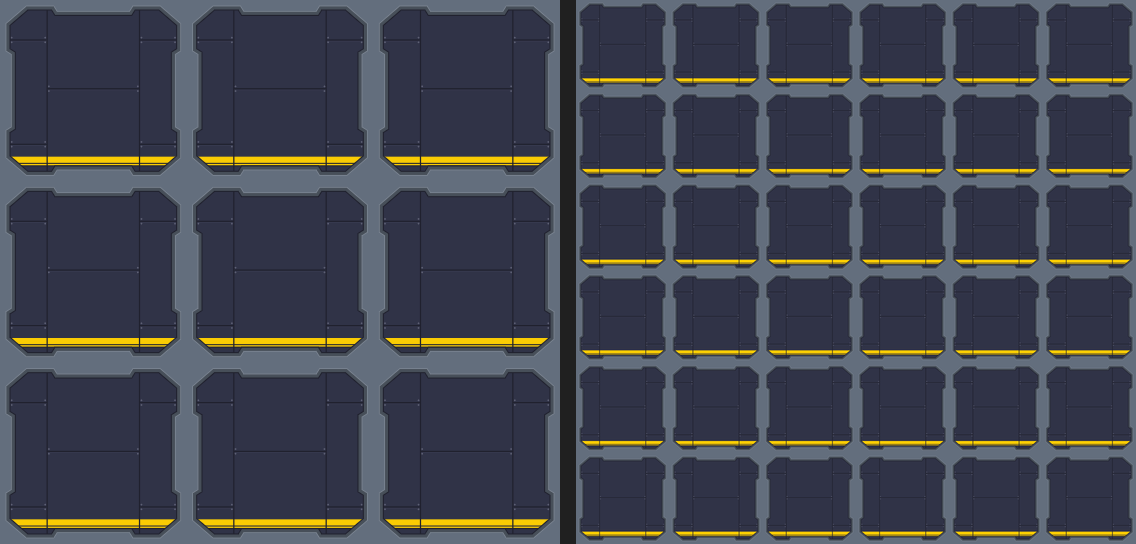
Left, the tile; right, the same tile 2 across and 2 down.
A WebGL 2 fragment shader for this pattern:

```glsl
#version 300 es
precision highp float;

uniform vec2 u_resolution;
out vec4 fragColor;

#define REPEATS 3.0
#define CELL vec2(384.0, 372.0)
#define PLATE_HALF vec2(180.5, 174.5)
#define NOTCH_DEPTH 11.0
#define NOTCH_HALF 74.0
#define FRAME_WIDTH 8.0
#define RIM_WIDTH 1.6
#define SEAM_WIDTH 2.6
#define SEAM_X 95.0
#define RIVET_RADIUS 1.7
#define RIVET_GAP 4.8

const vec3 BACKGROUND = vec3(0.39, 0.43, 0.49);
const vec3 RIM = vec3(0.49, 0.53, 0.58);
const vec3 FRAME = vec3(0.28, 0.31, 0.35);
const vec3 PANEL = vec3(0.19, 0.20, 0.28);
const vec3 SEAM = vec3(0.125, 0.13, 0.18);
const vec3 BEVEL = vec3(0.235, 0.245, 0.33);
const vec3 RIVET = vec3(0.37, 0.38, 0.46);
const vec3 STRIPE = vec3(0.98, 0.80, 0.01);

// Antialiased coverage of a signed distance
float cover(float d, float pixel) {
    return clamp(0.5 - d / pixel, 0.0, 1.0);
}

float band(float x, float center, float width) {
    return abs(x - center) - 0.5 * width;
}

// Trapezoid cut into the side that lies at height edge
float notch(vec2 q, float edge) {
    float floorY = edge - NOTCH_DEPTH;
    float ramp = dot(q - vec2(NOTCH_HALF, floorY), normalize(vec2(11.0, -7.0)));
    return max(floorY - q.y, ramp);
}

// Chamfered plate with a notch in each side
float plate(vec2 q) {
    vec2 box = q - PLATE_HALF;
    float chamfer = dot(q - vec2(138.0, PLATE_HALF.y), normalize(vec2(36.5, 42.5)));
    float body = max(max(box.x, box.y), chamfer);
    float cuts = min(notch(q, PLATE_HALF.y), notch(q.yx, PLATE_HALF.x));
    return max(body, -cuts);
}

void main() {
    // Cell coordinates, y measured from the top of the cell
    vec2 uv = gl_FragCoord.xy / u_resolution;
    vec2 p = fract(uv * REPEATS) * CELL;
    p.y = CELL.y - p.y;
    vec2 q = abs(p - 0.5 * CELL);
    float px = REPEATS * CELL.x / u_resolution.x;

    float outer = plate(q);
    float inner = outer + FRAME_WIDTH;

    // Horizontal seams: two on the side strips, one in the middle
    bool side = q.x > SEAM_X;
    float seamY = side ? abs(p.y - 189.0) - 107.0 : p.y - 182.0;
    float below = side && p.y < 189.0 ? -seamY : seamY;
    float seam = min(band(q.x, SEAM_X, SEAM_WIDTH), band(seamY, 0.0, SEAM_WIDTH));
    float bevel = band(below, SEAM_WIDTH, 1.2);

    // Rivets at both ends of every horizontal seam
    float rivetX = side ? abs(q.x - 133.5) - 34.5 : q.x - 91.5;
    float rivet = length(vec2(rivetX, abs(seamY) - RIVET_GAP)) - RIVET_RADIUS;

    // Wide stripe, thin stripe and the dark line under them
    float stripe = min(band(p.y, 327.7, 12.6), band(p.y, 337.6, 2.8));
    float underline = band(p.y, 340.2, 2.2);
    float divider = band(p.y, 335.1, 2.2);

    // Panel surface
    vec3 panel = PANEL;
    panel = mix(panel, BEVEL, 0.7 * cover(bevel, px));
    panel = mix(panel, SEAM, cover(min(underline, divider), px));
    panel = mix(panel, STRIPE, cover(stripe, px));
    panel = mix(panel, SEAM, cover(seam, px));
    panel = mix(panel, RIVET, cover(rivet, px));
    panel = mix(panel, SEAM, cover(-inner - 2.2, px));

    // Rim, frame and panel over the background
    vec3 color = mix(BACKGROUND, RIM, cover(outer, px));
    color = mix(color, FRAME, cover(outer + RIM_WIDTH, px));
    color = mix(color, panel, cover(inner, px));
    fragColor = vec4(color, 1.0);
}
```
